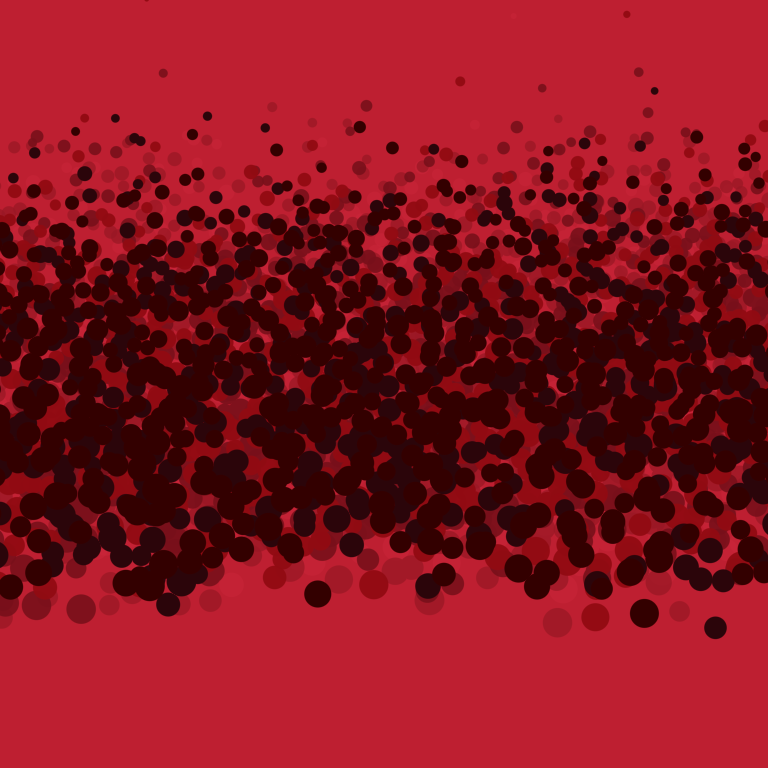
This background is drawn by a Shadertoy shader. Its source:

```glsl
#define GRID 36.0
#define PASSES 2
#define LOWER_EDGE vec2(0.165, 0.47)
#define UPPER_EDGE vec2(0.58, 0.89)
#define RADIUS_LOW 0.0185
#define RADIUS_DROP 0.0118
#define STRAY_CHANCE 0.004
#define BACKDROP vec3(0.745, 0.122, 0.192)

const int LAYERS = 6;

// Back to front: rgb is the paint, a its opacity
const vec4 PAINT[LAYERS] = vec4[](
    vec4(0.80, 0.15, 0.23, 0.45),
    vec4(0.60, 0.09, 0.14, 0.75),
    vec4(0.47, 0.06, 0.10, 0.90),
    vec4(0.57, 0.04, 0.07, 0.95),
    vec4(0.17, 0.02, 0.04, 1.00),
    vec4(0.20, 0.00, 0.00, 1.00));

// Mean number of discs per cell at the heart of the band
const float AMOUNT[LAYERS] = float[](0.9, 1.3, 1.1, 1.0, 0.9, 1.1);

// Integer hash giving four even values in 0..1
vec4 hash4(ivec2 cell, int seed) {
    uvec4 h = uvec4(uint(cell.x + 64), uint(cell.y + 64), uint(seed + 7), 53u);
    h = h * 1664525u + 1013904223u;
    for (int i = 0; i < 2; i++) {
        h.x += h.y * h.w;
        h.y += h.z * h.x;
        h.z += h.x * h.y;
        h.w += h.y * h.z;
        h ^= h >> 16u;
    }
    return vec4(h & 65535u) / 65535.0;
}

// Dense middle, quick fade below and slow fade above
float bandDensity(float y) {
    return smoothstep(LOWER_EDGE.x, LOWER_EDGE.y, y)
         * (1.0 - smoothstep(UPPER_EDGE.x, UPPER_EDGE.y, y));
}

// Discs shrink as they rise
float discRadius(float y, float variation) {
    float rise = clamp((y - 0.2) / 0.68, 0.0, 1.2);
    float radius = RADIUS_LOW - RADIUS_DROP * pow(rise, 1.3);
    return radius * mix(0.72, 1.08, variation);
}

// Coverage of one scattered set of discs
float discs(vec2 p, float amount, int seed, float soft) {
    ivec2 home = ivec2(floor(p * GRID));
    float cover = 0.0;
    for (int j = -1; j <= 1; j++)
    for (int i = -1; i <= 1; i++) {
        ivec2 cell = home + ivec2(i, j);
        vec4 rnd = hash4(cell, seed);
        vec2 center = (vec2(cell) + rnd.xy) / GRID;
        float stray = STRAY_CHANCE * smoothstep(0.75, 0.85, center.y);
        float chance = amount * bandDensity(center.y) + stray;
        float edge = length(p - center) - discRadius(center.y, rnd.z);
        float disc = 1.0 - smoothstep(-soft, soft, edge);
        cover = max(cover, disc * step(rnd.w, chance));
    }
    return cover;
}

void mainImage(out vec4 fragColor, in vec2 fragCoord) {
    vec2 p = fragCoord / iResolution.y;
    float soft = 0.75 / iResolution.y;
    vec3 color = BACKDROP;

    // Paint each colour as several independent scatters
    for (int layer = 0; layer < LAYERS; layer++)
    for (int n = 0; n < PASSES; n++) {
        // Shift the grids apart so that no rows line up
        vec2 shift = hash4(ivec2(layer, n), 91).xy / GRID;
        vec2 q = p + vec2(shift.x, 0.0);
        float amount = AMOUNT[layer] / float(PASSES);
        float cover = discs(q, amount, layer * PASSES + n, soft);
        color = mix(color, PAINT[layer].rgb, cover * PAINT[layer].a);
    }

    fragColor = vec4(color, 1.0);
}
```
